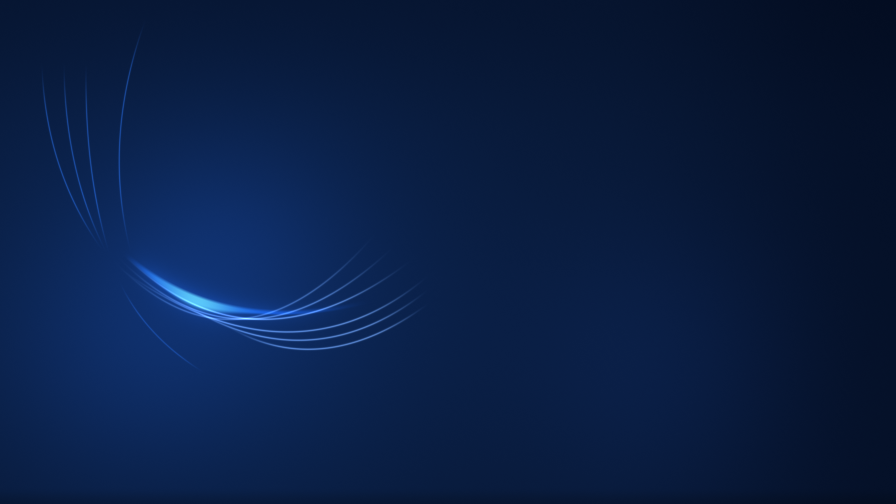
A WebGL 2 fragment shader for this background:

```glsl
#version 300 es
precision highp float;

uniform vec2 u_resolution;
out vec4 fragColor;

const vec3 NIGHT = vec3(0.030, 0.092, 0.205);
const vec3 RIGHT_SHADE = vec3(0.012, 0.028, 0.050);
const vec3 WIDE_GLOW = vec3(0.018, 0.065, 0.145);
const vec3 SOFT_GLOW = vec3(0.012, 0.033, 0.078);
const vec3 STRAND_COLOR = vec3(0.52, 0.66, 0.86);
const vec3 TRAIL_COLOR = vec3(0.14, 0.36, 0.74);
const vec3 RIBBON_COLOR = vec3(0.10, 0.38, 0.92);
const vec3 CORE_COLOR = vec3(0.38, 0.83, 1.0);
const float STRAND_WIDTH = 0.0019;
const float TRAIL_WIDTH = 0.0016;
const float HOT_X = 0.392;
const float DITHER = 0.004;

float hash(vec2 p) {
    return fract(sin(dot(p, vec2(12.9898, 78.233))) * 43758.5453);
}

float glow(vec2 p, vec2 center, vec2 radius) {
    vec2 q = (p - center) / radius;
    return exp(-dot(q, q));
}

// Quadratic arc rising in x: signed distance and position along it
vec2 arc(vec2 p, vec2 a, vec2 b, vec2 c) {
    vec2 bend = a - 2.0 * b + c;
    vec2 start = b - a;
    float offset = p.x - a.x;
    float root = sqrt(max(start.x * start.x + bend.x * offset, 0.0));
    float t = offset / (start.x + root);
    vec2 tangent = start + bend * t;
    float y = a.y + t * (2.0 * start.y + bend.y * t);
    float d = (p.y - y) * abs(tangent.x) / max(length(tangent), 0.0001);
    return vec2(d, t);
}

float fadeEnds(float t, float head, float tail) {
    return smoothstep(0.0, head, t) * (1.0 - smoothstep(tail, 1.0, t));
}

float stroke(vec2 p, vec2 a, vec2 b, vec2 c, float width) {
    vec2 line = arc(p, a, b, c);
    float w = max(width, 0.65 / u_resolution.y);
    float d = line.x / w;
    return exp(-d * d) * fadeEnds(line.y, 0.35, 0.72);
}

vec3 background(vec2 p, float aspect) {
    vec3 color = NIGHT - RIGHT_SHADE * smoothstep(0.65, 1.0, p.x / aspect);
    color -= RIGHT_SHADE * 0.5 * smoothstep(0.7, 1.05, p.y);
    color += WIDE_GLOW * glow(p, vec2(0.40, 0.40), vec2(0.55, 0.46));
    color += SOFT_GLOW * glow(p, vec2(0.45, 0.51), vec2(0.23, 0.21));
    color += SOFT_GLOW * 0.8 * glow(p, vec2(0.26, 0.30), vec2(0.27, 0.24));
    color += SOFT_GLOW * 0.85 * glow(p, vec2(1.31, 0.28), vec2(0.30, 0.30));
    return color * mix(0.82, 1.0, smoothstep(0.0, 0.035, p.y));
}

// Fine curved lines sweeping to the right
float strands(vec2 p) {
    float light = 0.0;
    for (int n = 0; n < 3; n++) {
        float i = float(n);
        light += (0.32 + 0.10 * i) * stroke(p,
            vec2(0.220, 0.488) + i * vec2(0.009, 0.007),
            vec2(0.475, 0.220) + i * vec2(0.012, 0.009),
            vec2(0.750, 0.542) + i * vec2(0.036, -0.027), STRAND_WIDTH);
        light += 0.52 * stroke(p,
            vec2(0.231, 0.472) + i * vec2(0.104, -0.056),
            vec2(0.579, 0.218) + i * vec2(0.028, 0.009),
            vec2(0.856, 0.458) + i * vec2(0.0, -0.028), STRAND_WIDTH);
    }
    return light;
}

// Faint lines climbing on the left, solved with the axes swapped
float trails(vec2 p) {
    float light = 0.0;
    for (int n = 0; n < 3; n++) {
        float i = float(n);
        light += 0.42 * stroke(p.yx,
            vec2(0.497, 0.208) + i * vec2(-0.002, 0.005),
            vec2(0.660, 0.088) + i * vec2(0.0, 0.039),
            vec2(0.880, 0.083) + i * vec2(0.0, 0.044), TRAIL_WIDTH);
    }
    light += 0.42 * stroke(p.yx, vec2(0.490, 0.262), vec2(0.722, 0.199), vec2(0.970, 0.292), TRAIL_WIDTH);
    light += 0.25 * stroke(p, vec2(0.235, 0.445), vec2(0.289, 0.329), vec2(0.410, 0.258), TRAIL_WIDTH);
    return light;
}

// Luminous ribbon, thickest at its hot core
vec3 addRibbon(vec3 color, vec2 p) {
    vec2 line = arc(p, vec2(0.245, 0.502), vec2(0.440, 0.329), vec2(0.741, 0.407));
    float spread = (p.x - HOT_X) / 0.075;
    float heat = exp(-spread * spread);
    float width = 0.009 + 0.019 * heat;
    float body = smoothstep(-width, -0.45 * width, line.x) * (1.0 - smoothstep(-0.004, 0.004, line.x));
    float fade = fadeEnds(line.y, 0.18, 0.55);
    float halo = exp(-abs(line.x + 0.4 * width) / 0.016);
    color += RIBBON_COLOR * halo * fade * (0.18 + 0.22 * heat);
    return mix(color, mix(RIBBON_COLOR, CORE_COLOR, heat), body * fade * 0.9);
}

void main() {
    vec2 p = gl_FragCoord.xy / u_resolution.y;
    vec3 color = background(p, u_resolution.x / u_resolution.y);
    color += TRAIL_COLOR * trails(p);
    color = addRibbon(color, p);
    color += STRAND_COLOR * strands(p);
    color += (hash(gl_FragCoord.xy) - 0.5) * DITHER;
    fragColor = vec4(clamp(color, 0.0, 1.0), 1.0);
}
```
